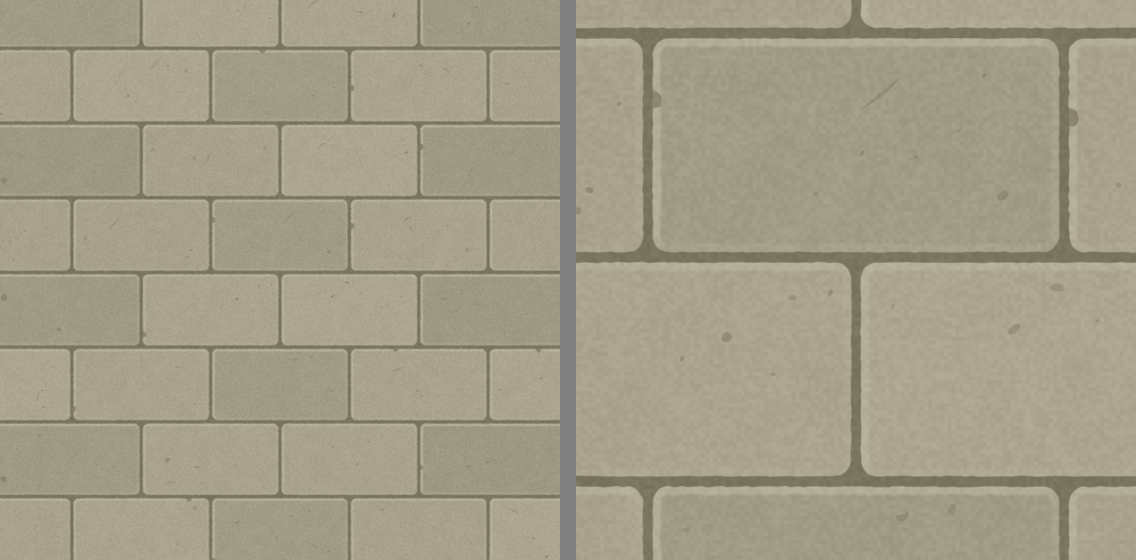
Left, the full canvas; right, a detail of the centre.
Give the GLSL for this texture, as a Shadertoy shader.

```glsl
const vec2 PITCH = vec2(0.2478, 0.1334);    // brick spacing
const float FIRST_JOINT = 0.1133;           // height of the lowest joint
const vec2 JOINT = vec2(0.0058, 0.0062);    // mortar widths
const float CORNER = 0.0095;
const float RIM = 0.0048;
const float MARGIN = 0.012;                 // keeps specks off the rim
const int SPECKS = 6;
const float SPECK_MIN = 0.0012;
const float SPECK_MAX = 0.0042;
const float CHIP_CHANCE = 0.45;
const float SCRATCH_CHANCE = 0.5;
const float GRAIN = 0.045;
const float MOTTLE = 0.014;
const vec3 LIGHT_BRICK = vec3(0.664, 0.640, 0.558);
const vec3 DARK_BRICK = vec3(0.625, 0.604, 0.523);
const vec3 RIM_COLOR = vec3(0.715, 0.692, 0.610);
const vec3 SPECK_COLOR = vec3(0.545, 0.520, 0.435);
const vec3 MORTAR = vec3(0.478, 0.455, 0.376);

vec3 hash3(vec2 p) {
    vec3 q = fract(p.xyx * vec3(0.1031, 0.1030, 0.0973));
    q += dot(q, q.yxz + 33.33);
    return fract((q.xxy + q.yzz) * q.zyx);
}

float noise(vec2 p) {
    vec2 i = floor(p), f = fract(p);
    f = f * f * (3.0 - 2.0 * f);
    float low = mix(hash3(i).x, hash3(i + vec2(1, 0)).x, f.x);
    float high = mix(hash3(i + vec2(0, 1)).x, hash3(i + vec2(1, 1)).x, f.x);
    return mix(low, high, f.y);
}

float roundBox(vec2 p, vec2 halfSize, float radius) {
    vec2 q = abs(p) - halfSize + radius;
    return length(max(q, 0.0)) + min(max(q.x, q.y), 0.0) - radius;
}

vec2 rotate(vec2 p, float angle) {
    float c = cos(angle), s = sin(angle);
    return vec2(c * p.x + s * p.y, c * p.y - s * p.x);
}

float fill(float d, float soft) {
    return 1.0 - smoothstep(-soft, soft, d);
}

// Small oval pits scattered over one brick
float specks(vec2 p, vec2 area, vec2 seed, float wobble, float px) {
    float mask = 0.0;
    for (int i = 0; i < SPECKS; i++) {
        vec2 key = seed + float(i) * vec2(5.3, 9.1);
        vec3 place = hash3(key), form = hash3(key + 41.7);
        vec2 q = rotate(p - (place.xy * 2.0 - 1.0) * area, form.x * 1.6 - 0.3);
        q.y *= mix(1.2, 2.2, form.y);
        float radius = mix(SPECK_MIN, SPECK_MAX, place.z * place.z);
        float d = length(q) - radius + wobble * radius;
        mask = max(mask, fill(d, px) * mix(0.5, 0.9, form.z));
    }
    return mask;
}

// One short bent scratch, tapered at both ends
float scratch(vec2 p, vec2 area, vec2 seed, float px) {
    vec3 place = hash3(seed + 71.3), form = hash3(seed + 97.9);
    vec2 q = rotate(p - (place.xy * 2.0 - 1.0) * area * 0.8, form.x * 2.0 - 0.7);
    float reach = mix(0.006, 0.016, form.y);
    float t = q.x / reach;
    q.y += (form.z - 0.5) * 0.008 * t * t;
    float width = 0.0012 * (1.0 - t * t);
    return fill(abs(q.y) - width, px) * step(abs(t), 1.0)
        * step(place.z, SCRATCH_CHANCE) * 0.7;
}

void mainImage(out vec4 fragColor, in vec2 fragCoord) {
    vec2 uv = fragCoord / iResolution.y;
    float px = 1.0 / iResolution.y;

    // Running bond, with wider end bricks in the even rows
    float v = (uv.y - FIRST_JOINT) / PITCH.y;
    float row = floor(v);
    float odd = mod(row, 2.0);
    float u = (uv.x - 0.5) / PITCH.x + 0.5 * odd;
    float col = clamp(floor(u), -2.0, 1.0 + odd);
    vec2 p = (vec2(u - col, v - row) - 0.5) * PITCH;
    vec2 body = p;
    if (odd < 0.5 && col < -1.5) body.x = max(p.x, 0.0);
    if (odd < 0.5 && col > 0.5) body.x = min(p.x, 0.0);
    vec2 halfSize = 0.5 * (PITCH - JOINT);
    vec2 seed = vec2(col, row) * vec2(13.7, 17.9) + 151.0;
    vec3 pick = hash3(seed);

    // Brick tone
    float dark = odd > 0.5 ? step(abs(col), 0.5) : step(1.0, abs(col + 0.5));
    vec3 color = mix(LIGHT_BRICK, DARK_BRICK, dark);
    color += (pick.x - 0.5) * vec3(0.016, 0.016, 0.022);

    // Rim, brightest toward the upper left
    float rough = noise(uv * 260.0) - 0.5;
    float edge = roundBox(body, halfSize, CORNER) + rough * 0.0008;
    vec2 facing = max(abs(body) - halfSize + CORNER, 0.0) * sign(body);
    facing /= max(length(facing), 0.0001);
    float lit = 0.55 + 0.4 * dot(facing, vec2(-0.7, 0.7));
    color = mix(color, RIM_COLOR, lit * smoothstep(-RIM - 0.0012, -RIM + 0.0012, edge));

    // Wear
    vec2 area = halfSize - MARGIN;
    float wear = max(specks(p, area, seed, rough * 1.2, px), scratch(p, area, seed, px));
    color = mix(color, SPECK_COLOR, wear);
    vec2 along = (hash3(seed + 23.1).xy * 2.0 - 1.0) * area;
    vec2 chipAt = pick.y < 0.5 ? vec2(along.x, halfSize.y) : vec2(-halfSize.x, along.y);
    float chip = fill(length(p - chipAt) - 0.0055 + rough * 0.003, px);
    color = mix(color, SPECK_COLOR, chip * step(pick.z, CHIP_CHANCE));

    // Mortar and surface grain
    color = mix(MORTAR, color, fill(edge, px));
    color += (noise(uv * 430.0) - 0.5) * GRAIN + (noise(uv * 55.0) - 0.5) * MOTTLE;
    fragColor = vec4(color, 1.0);
}
```
